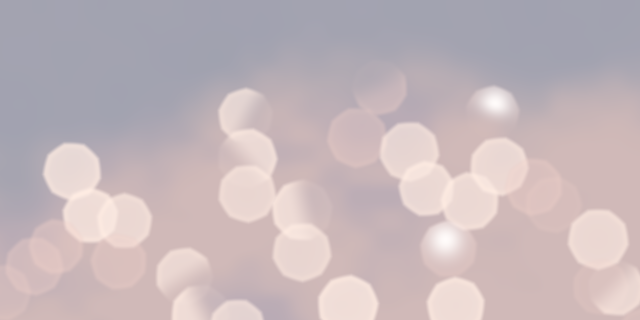
Write a Shadertoy shader that draws this background.

```glsl
// Soft bokeh: short chains of pale, overlapping lens discs under a grey-blue haze.
// The backdrop blends sky and blush tones with smooth noise below a crest line;
// each disc is a rounded polygon, blended as a translucent cream layer.

#define CHAINS 12
#define LINKS 3
#define RADIUS 0.089
#define EDGE 0.008
#define BLADES 9.0
#define SKY vec3(0.635, 0.637, 0.69)
#define LILAC vec3(0.725, 0.67, 0.71)
#define BLUSH vec3(0.815, 0.725, 0.72)
#define CREAM vec3(0.98, 0.912, 0.882)
#define ROSE vec3(0.92, 0.80, 0.78)

const float TAU = 6.2831853;

float hash(vec2 p) {
    vec3 q = fract(vec3(p.xyx) * 0.1031);
    q += dot(q, q.yzx + 33.33);
    return fract((q.x + q.y) * q.z);
}

float noise(vec2 p) {
    vec2 i = floor(p), f = fract(p);
    f = f * f * f * (f * (f * 6.0 - 15.0) + 10.0);
    return mix(mix(hash(i), hash(i + vec2(1, 0)), f.x),
               mix(hash(i + vec2(0, 1)), hash(i + vec2(1, 1)), f.x), f.y);
}

float fbm(vec2 p) {
    return 0.55 * noise(p) + 0.3 * noise(p * 2.1 + 7.3) + 0.15 * noise(p * 4.3 + 19.1);
}

// Upper limit of the lights: low on the left, highest in the middle
float crest(float x) {
    return mix(0.48, 0.78, smoothstep(0.25, 0.8, x)) - 0.1 * smoothstep(1.25, 1.7, x);
}

vec3 backdrop(vec2 p) {
    float cloud = fbm(p * 3.0 + 4.0);
    float top = crest(p.x) + (cloud - 0.5) * 0.25;
    float warmth = 1.0 - smoothstep(top - 0.22, top + 0.14, p.y);
    float tone = fbm(p * vec2(2.6, 3.4) + 31.0);
    vec3 ground = mix(LILAC, BLUSH, smoothstep(0.25, 0.68, tone + 0.08 * (1.0 - p.y)));
    vec3 sky = SKY + vec3(0.02, 0.012, 0.012) * (cloud - 0.5);
    return mix(sky, ground, warmth);
}

// Distance from the centre, flattened slightly along the aperture blades
float apertureLength(vec2 q, float turn) {
    float sector = TAU / BLADES;
    float a = mod(atan(q.y, q.x) + turn, sector) - 0.5 * sector;
    return length(q) * mix(1.0, cos(a) * 1.03, 0.65);
}

vec3 addDisc(vec3 col, vec2 q, vec2 id) {
    float r = RADIUS * mix(0.94, 1.07, hash(id + 11.0));
    float turn = TAU * hash(id + 23.0);
    float d = apertureLength(q, turn) - r;
    float mask = 1.0 - smoothstep(-EDGE, EDGE, d);

    // Some discs are partly hidden, fading across a soft diagonal
    vec2 dir = vec2(cos(turn), sin(turn));
    float veil = step(0.8, hash(id + 37.0));
    mask *= mix(1.0, smoothstep(-0.5, 0.4, dot(q, dir) / r), 0.85 * veil);

    // Most are bright cream, the rest faint rose
    float bright = step(0.3, hash(id + 41.0));
    float vary = hash(id + 53.0);
    float alpha = mix(mix(0.22, 0.42, vary), mix(0.58, 0.8, vary), bright);
    alpha *= 0.95 + 0.05 * smoothstep(-r, 0.0, d);
    col = mix(col, mix(ROSE, CREAM, bright), alpha * mask);

    // Thin warm rim, and an occasional white-hot core
    float rim = exp(-pow((d + 1.3 * EDGE) / EDGE, 2.0));
    col += vec3(0.028, 0.024, 0.014) * rim * mask * alpha;
    vec2 h = (q - dir * r * 0.35) / r;
    float core = step(0.92, hash(id + 67.0)) * exp(-2.6 * dot(h, h));
    return mix(col, vec3(1.0, 0.985, 0.98), core * mask);
}

void mainImage(out vec4 fragColor, in vec2 fragCoord) {
    vec2 p = fragCoord / iResolution.y;
    float width = iResolution.x / iResolution.y;
    vec3 col = backdrop(p);

    // Each chain starts below the crest and wanders in short steps
    for (int c = 0; c < CHAINS; c++) {
        float n = float(c);
        float x = width * (n + 0.2 + 0.6 * hash(vec2(n, 3.0))) / float(CHAINS);
        vec2 centre = vec2(x, crest(x) * fract(n * 0.618 + 0.35));
        for (int k = 0; k < LINKS; k++) {
            vec2 id = vec2(n, float(k) + 5.0);
            float limit = crest(centre.x) + 0.06;
            vec2 at = vec2(centre.x, mod(centre.y + 0.06, limit) - 0.06);
            if (k < 2 || hash(id + 71.0) > 0.4) col = addDisc(col, p - at, id);
            float angle = -mix(0.2, 2.6, hash(id + 83.0));
            centre += mix(0.11, 0.19, hash(id + 97.0)) * vec2(cos(angle), sin(angle));
        }
    }
    fragColor = vec4(clamp(col, 0.0, 1.0), 1.0);
}
```
